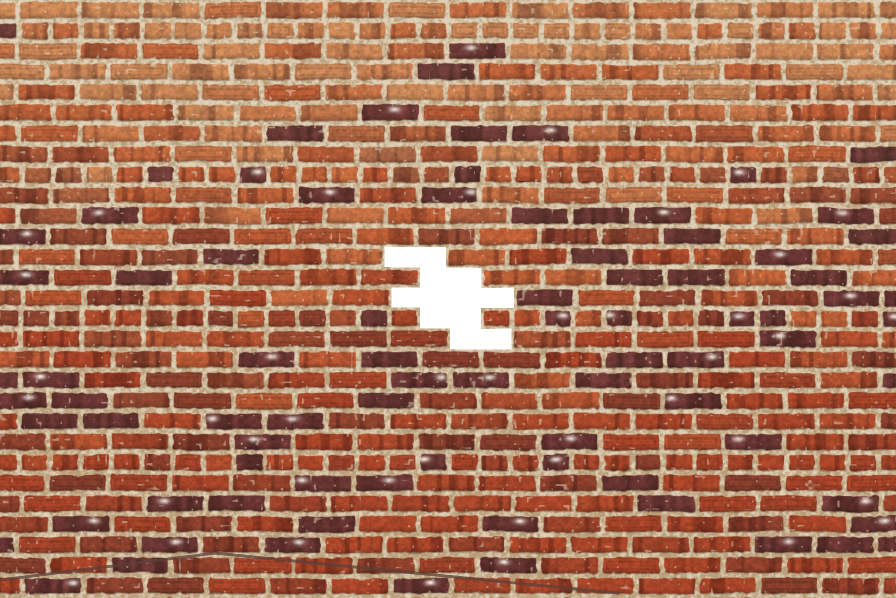
Give the GLSL for this texture, as a Shadertoy shader.

```glsl
// Weathered brick wall: stretcher courses, header courses, a stepped white gap and a loose wire.

const vec2  GRID = vec2(14.6, 29.1);      // stretchers across, courses down
const float BRICK_ASPECT = 3.0;           // stretcher length in course heights
const float HEADER_PERIOD = 7.0;          // courses between header courses
const float BOND_SHIFT = 0.32;            // start of even courses, in stretchers
const float SHIFT_JITTER = 0.12;
const float JOINT = 0.115;                // half joint, in course heights
const float CORNER = 0.09;
const float ROUGHNESS = 0.10;
const float DARK_SHARE = 0.19;            // overburnt bricks in the lower wall
const float WIRE_WIDTH = 0.0016;

const vec3 TAN    = vec3(0.79, 0.53, 0.34);
const vec3 ORANGE = vec3(0.74, 0.38, 0.22);
const vec3 RED    = vec3(0.66, 0.27, 0.16);
const vec3 BROWN  = vec3(0.49, 0.24, 0.18);
const vec3 PURPLE = vec3(0.34, 0.18, 0.18);
const vec3 MORTAR_LIGHT = vec3(0.88, 0.82, 0.72);
const vec3 MORTAR_DARK  = vec3(0.72, 0.61, 0.46);
const vec3 GLOSS = vec3(0.95, 0.91, 0.88);
const vec3 GAP   = vec3(1.0);
const vec3 WIRE  = vec3(0.36, 0.25, 0.22);

float hash(vec2 p) {
    vec3 q = fract(vec3(p.xyx) * 0.1031);
    q += dot(q, q.yzx + 33.33);
    return fract((q.x + q.y) * q.z);
}

float noise(vec2 p) {
    vec2 i = floor(p), f = fract(p);
    f = f * f * (3.0 - 2.0 * f);
    return mix(mix(hash(i), hash(i + vec2(1, 0)), f.x),
               mix(hash(i + vec2(0, 1)), hash(i + vec2(1, 1)), f.x), f.y);
}

float roundBox(vec2 p, vec2 halfSize, float r) {
    vec2 d = abs(p) - halfSize + r;
    return length(max(d, 0.0)) + min(max(d.x, d.y), 0.0) - r;
}

float segment(vec2 p, vec2 a, vec2 b) {
    vec2 ab = b - a;
    return length(p - a - ab * clamp(dot(p - a, ab) / dot(ab, ab), 0.0, 1.0));
}

// Stepped gap: one or two stretchers missing from each of five courses.
bool isMissing(float row, float stretcher) {
    float first = 6.0 + step(16.0, row);
    float last = (row == 14.0 || row == 16.0) ? 7.0 : 6.0;
    return row >= 12.0 && row <= 16.0 && stretcher >= first && stretcher <= last;
}

// q: position from the brick centre in course heights, y down; depth: 0 top, 1 bottom.
vec3 brickColor(vec2 q, vec2 halfSize, vec2 id, float depth, float grain) {
    float tone = hash(id + 11.7), kind = hash(id + 47.3), mark = hash(id + 83.1);
    float age = clamp(depth * 1.15 + (tone - 0.5) * 0.5, 0.0, 1.0);
    vec3 c = mix(TAN, ORANGE, smoothstep(0.0, 0.4, age));
    c = mix(c, RED, smoothstep(0.35, 0.85, age));
    c = mix(c, BROWN, 0.75 * smoothstep(0.55, 1.0, kind) * smoothstep(0.1, 0.4, depth));

    // Kiln marks: vertical bands, or nested rectangles on some bricks
    float bands = noise(vec2(q.x * 3.5 + tone * 90.0, id.y * 7.0));
    vec2 edge = halfSize - abs(q);
    float nested = 0.5 + 0.5 * cos(min(edge.x, edge.y) * 30.0);
    float stain = mark > 0.8 ? nested * 0.5 : smoothstep(0.5, 0.9, bands);
    c = mix(c, c * vec3(0.68, 0.62, 0.66), stain * 0.7);

    // Overburnt bricks, some with a glazed highlight
    float dark = step(kind, DARK_SHARE * smoothstep(0.12, 0.4, depth) + 0.02);
    c = mix(c, PURPLE * (0.8 + 0.5 * bands), dark * 0.88);
    vec2 shine = q - vec2((mark - 0.5) * 1.6 * halfSize.x, -0.14);
    c = mix(c, GLOSS, dark * step(0.45, tone) * 0.9 * exp(-dot(shine * shine, vec2(14.0, 50.0))));

    // Grain and soft shading towards the lower edge
    c *= 0.84 + 0.32 * grain;
    return c * (1.0 - 0.2 * smoothstep(0.1, 0.42, q.y));
}

vec3 wall(vec2 uv) {
    vec2 g = vec2(uv.x, 1.0 - uv.y) * GRID;
    g.y += 0.08 * (noise(g * vec2(1.5, 0.4)) - 0.5);
    float depth = 1.0 - uv.y;

    // Course layout
    float row = floor(g.y);
    float span = mod(row, HEADER_PERIOD) == 1.0 ? 0.5 : 1.0;
    float shift = BOND_SHIFT + 0.5 * mod(row, 2.0) + SHIFT_JITTER * (hash(vec2(row, 5.0)) - 0.5);
    float x = (g.x - shift) / span;
    vec2 id = vec2(floor(x), row);
    vec2 q = vec2((fract(x) - 0.5) * span * BRICK_ASPECT, fract(g.y) - 0.5);
    if (isMissing(row, floor(id.x * span))) return GAP;

    // Mortar
    vec2 surface = g * vec2(BRICK_ASPECT, 1.0);
    float grain = 0.6 * noise(surface * 6.0) + 0.4 * noise(surface * 13.0 + 31.0);
    vec3 c = mix(MORTAR_DARK, MORTAR_LIGHT, smoothstep(0.15, 0.8, grain + 0.2 * (0.5 - depth)));

    // Brick with chipped edges over its shadow
    vec2 halfSize = vec2(0.5 * span * BRICK_ASPECT, 0.5) - JOINT - 0.03 * hash(id + 3.9);
    float d = roundBox(q, halfSize, CORNER) + ROUGHNESS * (noise(surface * 4.0 + 17.0) - 0.5);
    c *= 1.0 - 0.25 * smoothstep(0.09, 0.0, d) * smoothstep(0.0, 0.4, q.y);
    c = mix(c, brickColor(q, halfSize, id, depth, grain), smoothstep(0.035, -0.035, d));
    return mix(c, MORTAR_LIGHT, 0.5 * smoothstep(0.86, 0.95, noise(surface * 5.0 + 71.0)));
}

void mainImage(out vec4 fragColor, in vec2 fragCoord) {
    // Four samples per pixel
    vec3 c = vec3(0.0);
    for (int i = 0; i < 4; i++) {
        vec2 offset = vec2(i % 2, i / 2) * 0.5 - 0.25;
        c += 0.25 * wall((fragCoord + offset) / iResolution.xy);
    }

    // Wire hanging from one high point
    vec2 aspect = vec2(iResolution.x / iResolution.y, 1.0);
    vec2 p = fragCoord / iResolution.y, peak = vec2(0.24, 0.075) * aspect;
    float d = min(segment(p, vec2(0.0, 0.03), peak), segment(p, peak, vec2(0.69, 0.008) * aspect));
    c = mix(c, WIRE, 0.75 * smoothstep(1.0 / iResolution.y, 0.0, d - WIRE_WIDTH));
    fragColor = vec4(c, 1.0);
}
```
